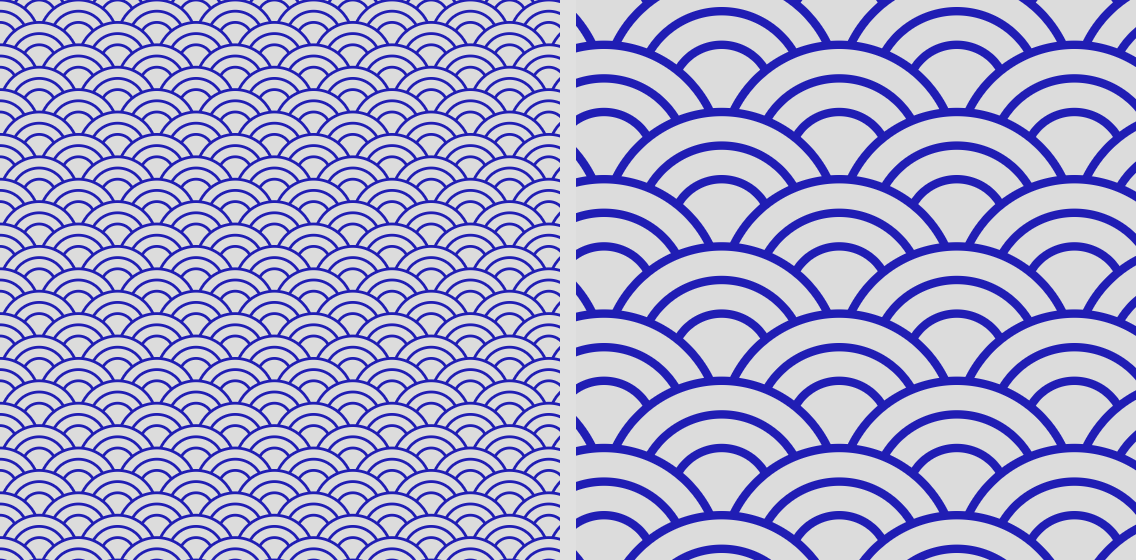
Left, the full canvas; right, a detail of the centre.
Write a Shadertoy shader that draws this pattern.

```glsl
// Seigaiha: staggered rows of overlapping wave scales, each with three concentric arcs.

const vec3  PAPER      = vec3(0.863, 0.863, 0.863);
const vec3  INK        = vec3(0.125, 0.115, 0.705);
const float PITCH      = 0.14;   // distance between scales in a row
const float ROW_STEP   = 0.04;   // distance between rows
const float RADIUS     = 0.07;   // outermost arc
const float RING_GAP   = 0.02;   // distance between arcs
const float LINE_WIDTH = 0.005;
const int   RINGS      = 3;
const int   LAYERS     = 5;      // rows that can reach one point

// Antialiased coverage of the region where dist < 0
float coverage(float dist, float pixel) {
    return clamp(0.5 - dist / pixel, 0.0, 1.0);
}

// Signed distance to the concentric arc lines, given the distance to their centre
float ringDistance(float r) {
    float nearest = 1.0;
    for (int k = 0; k < RINGS; k++) {
        nearest = min(nearest, abs(r - RADIUS + float(k) * RING_GAP));
    }
    return nearest - 0.5 * LINE_WIDTH;
}

void mainImage(out vec4 fragColor, in vec2 fragCoord) {
    vec2 p = fragCoord / iResolution.y;
    float pixel = 1.0 / iResolution.y;
    float rim = RADIUS + 0.5 * LINE_WIDTH;
    float topRow = floor((p.y + RADIUS + rim + pixel) / ROW_STEP);

    // Paint from the upper rows down, so lower scales overlap higher ones
    vec3 color = PAPER;
    for (int i = 0; i < LAYERS; i++) {
        float row = topRow - float(i);
        float stagger = 0.5 * mod(row, 2.0);
        vec2 local = vec2((fract(p.x / PITCH + stagger) - 0.5) * PITCH,
                          p.y - row * ROW_STEP + RADIUS);
        float r = length(local);
        vec3 scale = mix(PAPER, INK, coverage(ringDistance(r), pixel));
        // The rim line fades out by the disc mask alone, avoiding a pale fringe
        if (r > RADIUS) scale = INK;
        color = mix(color, scale, coverage(r - rim, pixel));
    }
    fragColor = vec4(color, 1.0);
}
```
